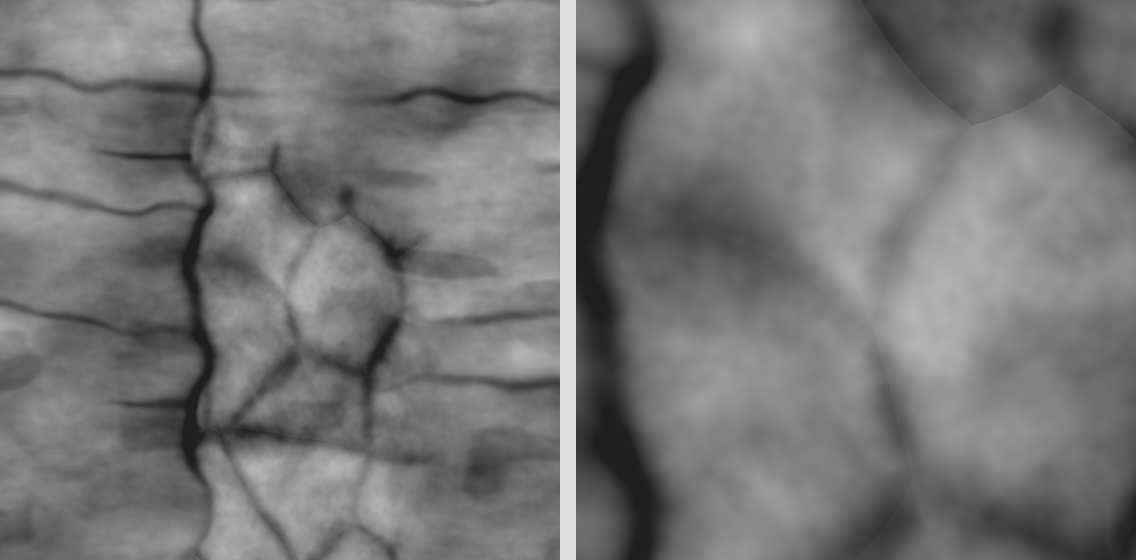
Left: the whole. Right: its middle third, enlarged.
A WebGL 1 fragment shader for this texture:

```glsl
precision highp float;
// Weathered grey stone wall: layered rock, rubble stones and one tall dark crack.
uniform vec2 u_resolution;

#define BASE_GREY 0.505
#define MOTTLE 0.68
#define STONE_TONE 0.09
#define JOINT_DEPTH 0.17
#define BED_ROWS 7.0
#define BED_DEPTH 0.19
#define CRACK_X 0.355
#define CRACK_DEPTH 0.27
#define CRACK_WIDTH 0.013
#define STONE_SCALE vec2(6.0, 4.8)
#define LAYER_STRETCH vec2(0.5, 1.25)

float hash(vec2 p) {
  return fract(sin(dot(p, vec2(127.1, 311.7))) * 43758.5453);
}

vec2 hash2(vec2 p) {
  return vec2(hash(p), hash(p + 37.2));
}

float noise(vec2 p) {
  vec2 i = floor(p);
  vec2 f = fract(p);
  f = f * f * f * (f * (f * 6.0 - 15.0) + 10.0);
  return mix(mix(hash(i), hash(i + vec2(1.0, 0.0)), f.x),
             mix(hash(i + vec2(0.0, 1.0)), hash(i + vec2(1.0, 1.0)), f.x), f.y);
}

// Layered noise, centred on zero; a slight turn per octave hides the grid.
float mottle(vec2 p) {
  float sum = 0.0;
  float amplitude = 0.43;
  for (int i = 0; i < 5; i++) {
    sum += amplitude * (noise(p) - 0.5);
    p = mat2(0.96, 0.28, -0.28, 0.96) * p * 2.0 + 11.7;
    amplitude *= 0.6;
  }
  return sum;
}

float gauss(float d, float width) {
  return exp(-d * d / (width * width));
}

// Cellular stones: x = distance to the nearest joint, y = random tone.
vec2 stones(vec2 p) {
  vec2 cell = floor(p);
  vec2 nearest = vec2(0.0);
  vec2 nearestCell = cell;
  float best = 9.0;
  for (int y = -1; y <= 1; y++) {
    for (int x = -1; x <= 1; x++) {
      vec2 c = cell + vec2(float(x), float(y));
      vec2 r = c + 0.1 + 0.8 * hash2(c) - p;
      float d = dot(r, r);
      if (d < best) {
        best = d;
        nearest = r;
        nearestCell = c;
      }
    }
  }
  float edge = 1.0;
  for (int y = -2; y <= 2; y++) {
    for (int x = -2; x <= 2; x++) {
      vec2 c = nearestCell + vec2(float(x), float(y));
      vec2 r = c + 0.1 + 0.8 * hash2(c) - p;
      vec2 gap = r - nearest;
      if (dot(gap, gap) > 0.0001) {
        edge = min(edge, dot(0.5 * (nearest + r), normalize(gap)));
      }
    }
  }
  return vec2(edge, hash(nearestCell + 5.3));
}

// Broken, wavy cracks between the horizontal beds.
float bedding(vec2 p) {
  float wave = 0.07 * noise(p * 3.0 + 4.1) + 0.025 * noise(p * 13.0);
  float v = (p.y + wave) * BED_ROWS;
  float row = floor(v);
  float d = fract(v) - 0.5 + 0.6 * (hash(vec2(row, 8.0)) - 0.5);
  float present = smoothstep(0.35, 0.7, noise(vec2(p.x * 3.5, row * 7.3)));
  float width = mix(0.006, 0.014, noise(p * 9.0 + 2.0));
  return present * gauss(d / BED_ROWS, width);
}

// Tall crack; it narrows and fades in places.
float tallCrack(float offset, float y) {
  float fade = 1.0 - 0.7 * gauss(y - 0.74, 0.08);
  fade *= mix(0.35, 1.0, smoothstep(0.08, 0.2, y));
  float width = CRACK_WIDTH * mix(0.7, 1.3, noise(vec2(y * 14.0, 6.0)));
  return fade * (gauss(offset, width) + 0.2 * gauss(offset, 3.0 * width));
}

void main() {
  vec2 p = gl_FragCoord.xy / u_resolution;
  vec2 warp = vec2(noise(p * 9.0), noise(p * 9.0 + 21.0)) - 0.5;
  vec2 q = p + 0.05 * warp;

  float crackPath = CRACK_X + 0.014 * cos(24.0 * (p.y - 0.62))
                  + 0.025 * (noise(vec2(p.y * 17.0, 3.0)) - 0.5);
  float offset = p.x - crackPath;

  // Rubble fills a wedge to the right of the crack.
  float rubble = smoothstep(0.0, 0.015, offset)
               * (1.0 - smoothstep(0.68, 0.82, q.x))
               * (1.0 - smoothstep(-0.02, 0.02, q.y - 0.83 + 0.6 * (q.x - CRACK_X)));

  // Layered rock and rubble surfaces
  float layers = mottle((p + 0.02 * warp) * LAYER_STRETCH * 6.0 + 3.0);
  float grain = mottle(p * 7.5 + 40.0);
  float grey = BASE_GREY + MOTTLE * mix(0.75 * layers + 0.45 * grain, grain, rubble);

  // Stones with soft rims and joints of uneven depth
  vec2 stone = stones(q * STONE_SCALE);
  float joint = gauss(stone.x, 0.075) * mix(0.4, 1.2, noise(p * 8.0 + 9.0));
  float body = STONE_TONE * (stone.y - 0.5) + 0.05 * smoothstep(0.0, 0.25, stone.x) - 0.02;
  grey += rubble * (body - JOINT_DEPTH * joint);

  // Cracks and dark flat hollows
  grey -= BED_DEPTH * bedding(p) * (1.0 - rubble);
  grey -= 0.1 * smoothstep(0.68, 0.9, noise(q * vec2(7.0, 15.0) + 30.0));
  grey -= CRACK_DEPTH * tallCrack(offset, p.y);

  gl_FragColor = vec4(vec3(clamp(grey, 0.12, 0.8)), 1.0);
}
```
